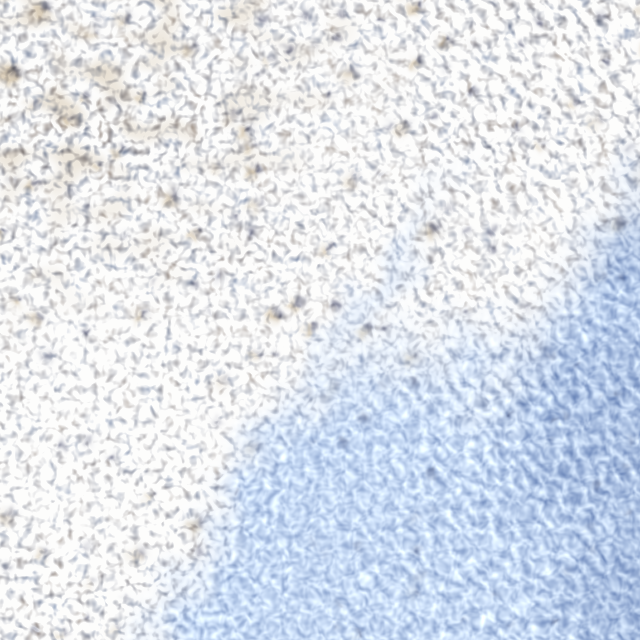
Write a WebGL 2 fragment shader that draws this texture.

```glsl
#version 300 es
precision highp float;
// Sunlit granular snow with a soft blue shadow filling the lower right.
// Warped gradient noise makes the grain, a jittered grid scatters dark and
// tan specks, and smooth edges with broad noise shape the shadow.

uniform vec2 u_resolution;
out vec4 fragColor;

const vec3 SNOW = vec3(0.992, 0.992, 0.990);
const vec3 SHADOW = vec3(0.775, 0.850, 0.955);
const vec3 DEEP_SHADOW = vec3(0.660, 0.745, 0.880);
const vec3 GRAIN_ABSORB = vec3(0.48, 0.47, 0.42);     // grain in the light
const vec3 SHADOW_ABSORB = vec3(0.34, 0.31, 0.22);    // grain in the shade
const vec3 SPECK_ABSORB = vec3(0.46, 0.45, 0.37);
const vec3 TAN_ABSORB = vec3(0.13, 0.18, 0.26);
const float GRAIN_SCALE = 78.0;
const float FINE_SCALE = 132.0;
const float SPECK_CELLS = 24.0;
const vec2 STREAK_DIR = vec2(0.62, -0.785);
const float STREAK_SQUEEZE = 0.62;

float hash(vec2 p) {
    return fract(sin(dot(p, vec2(127.1, 311.7))) * 43758.5453);
}

vec2 hash2(vec2 p) {
    return vec2(hash(p), hash(p + 57.3));
}

float cornerSlope(vec2 cell, vec2 offset) {
    float angle = 6.2832 * hash(cell);
    return dot(vec2(cos(angle), sin(angle)), offset);
}

// Gradient noise, about -0.7 to 0.7
float noise(vec2 p) {
    vec2 i = floor(p), f = fract(p);
    vec2 w = f * f * f * (f * (f * 6.0 - 15.0) + 10.0);
    vec2 e = vec2(1.0, 0.0);
    float low = mix(cornerSlope(i, f), cornerSlope(i + e.xy, f - e.xy), w.x);
    float high = mix(cornerSlope(i + e.yx, f - e.yx), cornerSlope(i + e.xx, f - e.xx), w.x);
    return mix(low, high, w.y);
}

// Short curled strokes, drawn out along one diagonal towards the right
float grain(vec2 uv) {
    vec2 warp = vec2(noise(uv * 45.0 + 9.0), noise(uv * 45.0 + 31.0));
    vec2 p = uv + 0.006 * warp;
    vec2 across = vec2(-STREAK_DIR.y, STREAK_DIR.x);
    vec2 q = vec2(dot(p, STREAK_DIR) * STREAK_SQUEEZE, dot(p, across) * 1.1);
    float curled = noise(p * GRAIN_SCALE);
    float streaked = noise(q * GRAIN_SCALE + 200.0);
    float share = smoothstep(0.25, 0.8, uv.x);
    return 0.95 * mix(curled, streaked, share) + 0.5 * noise(p * FINE_SCALE + 77.0);
}

// x: dark specks, y: tan flecks lying beside them
vec2 specks(vec2 uv, float warmth) {
    vec2 p = uv * SPECK_CELLS;
    p += 0.22 * vec2(noise(uv * 70.0 + 3.0), noise(uv * 70.0 + 40.0));
    vec2 total = vec2(0.0);
    for (int y = -1; y <= 1; y++) {
        for (int x = -1; x <= 1; x++) {
            vec2 cell = floor(p) + vec2(x, y);
            vec2 d = p - cell - 0.15 - 0.7 * hash2(cell);
            float present = step(hash(cell + 13.7), 0.24 + 0.22 * warmth);
            float strength = mix(0.25, 1.0, hash(cell + 91.1));
            float radius = mix(0.11, 0.20, hash(cell + 5.9));
            vec2 beside = d + vec2(0.22, 0.16);
            float dark = exp(-dot(d, d) / (radius * radius));
            float tanned = exp(-dot(beside, beside) / (2.2 * radius * radius));
            float hasTan = step(hash(cell + 27.4), 0.3 + 0.5 * warmth);
            total += present * strength * vec2(dark, tanned * hasTan);
        }
    }
    return min(total, 1.0);
}

// Shadow with a slanted left edge, a rising top edge and a faint plume
float shadowMask(vec2 uv) {
    float wobble = 0.06 * noise(uv * 6.0 + 4.0) + 0.05 * noise(uv * 17.0);
    float inside = uv.x - (0.22 + 0.60 * uv.y) + wobble;
    float top = 0.50 + 0.24 * smoothstep(0.78, 1.0, uv.x) + wobble;
    float body = smoothstep(-0.05, 0.09, inside);
    body *= 1.0 - smoothstep(top - 0.20, top + 0.06, uv.y);
    float plume = smoothstep(-0.03, 0.03, inside) * (1.0 - smoothstep(0.03, 0.11, inside));
    plume *= 1.0 - smoothstep(0.55, 0.80, uv.y);
    return max(body, 0.42 * plume);
}

void main() {
    vec2 uv = gl_FragCoord.xy / u_resolution;
    float broad = noise(uv * vec2(4.0, 7.0) + 15.0);
    float g = grain(uv);
    float shade = shadowMask(uv);
    float warmth = 1.0 - smoothstep(0.10, 0.65, length((uv - vec2(0.0, 1.0)) * vec2(0.9, 1.1)));

    // Lit snow: only the dark side of the grain shows
    float calm = 1.0 - smoothstep(0.1, 0.4, length(uv - vec2(0.17, 0.27)));
    float hollow = max(g + 0.07 - 0.06 * calm + 0.05 * warmth, 0.0);
    vec3 tint = vec3(0.03, 0.0, -0.04) * noise(uv * 28.0 + 60.0);
    vec3 lit = SNOW - hollow * (GRAIN_ABSORB + 4.0 * tint) * (1.0 + 0.4 * broad);

    // Shaded snow: grain goes both ways around a blue that deepens rightwards
    float deep = smoothstep(0.72, 1.08, uv.x + 0.22 * broad);
    deep = max(deep, 0.9 * smoothstep(0.8, 1.1, uv.x - uv.y + 0.2 * broad));
    vec3 shaded = mix(SHADOW, DEEP_SHADOW, deep) - g * SHADOW_ABSORB;
    vec3 color = mix(lit, shaded, shade);

    // Specks, and a thin tan stain in the upper left
    vec2 s = specks(uv, warmth);
    float stain = warmth * smoothstep(-0.1, 0.5, noise(uv * vec2(14.0, 22.0) + 8.0));
    color *= 1.0 - s.x * mix(1.0, 0.6, shade) * SPECK_ABSORB;
    color *= 1.0 - min(s.y + 0.7 * stain, 1.0) * (1.0 - 0.8 * shade) * TAN_ABSORB;
    fragColor = vec4(clamp(color, 0.0, 1.0), 1.0);
}
```
